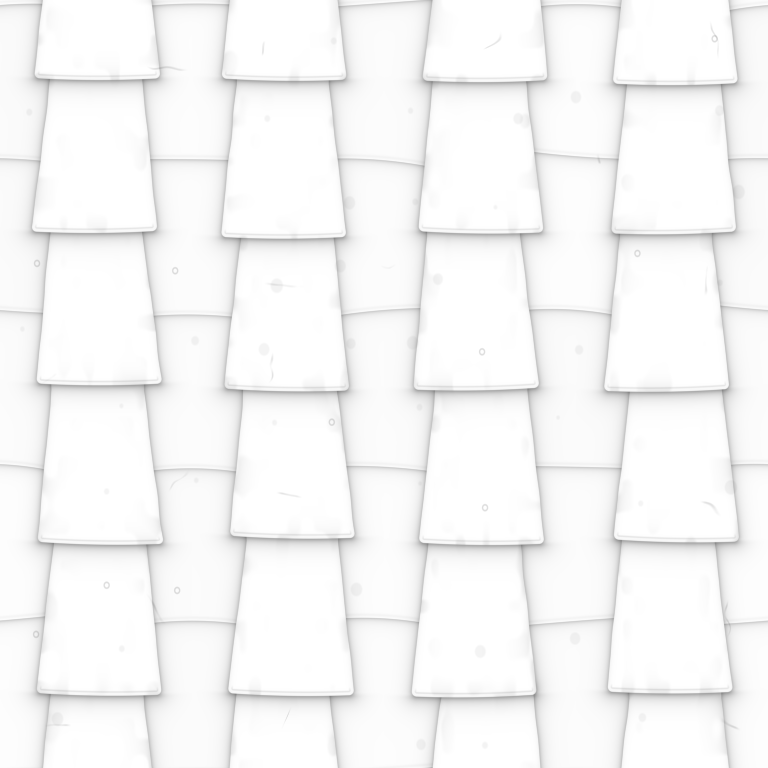
Reproduce this texture map procedurally as a WebGL 2 fragment shader.

```glsl
#version 300 es
precision highp float;

uniform vec2 u_resolution;
out vec4 fragColor;

const vec2 GRID = vec2(4.0, 5.0);
const float COVER_PHASE = 0.47;
const float PAN_PHASE = -0.03;
const float PAN_TONE = 0.988;

float hash(vec2 p) {
    vec3 q = fract(p.xyx * 0.1031);
    q += dot(q, q.yzx + 33.33);
    return fract((q.x + q.y) * q.z);
}

// Signed random value of a grid cell, wrapped so the map tiles.
float vary(vec2 id, float seed) {
    return 2.0 * hash(mod(id, GRID) + seed) - 1.0;
}

float noise(vec2 p) {
    vec2 i = floor(p), f = fract(p);
    f = f * f * (3.0 - 2.0 * f);
    return mix(mix(hash(i), hash(i + vec2(1, 0)), f.x),
               mix(hash(i + vec2(0, 1)), hash(i + vec2(1, 1)), f.x), f.y);
}

// Contact shadow: a wide soft part plus a tight dark line.
float occlusion(float d, float soft, float tight, float reach) {
    d = max(d, 0.0);
    return soft * exp(-d / reach) + tight * exp(-d * 3.6 / reach);
}

// Position relative to the middle of a cover tile's lower edge.
vec2 coverLocal(vec2 p, vec2 id) {
    vec2 anchor = (id + vec2(0.5, COVER_PHASE)) / GRID;
    vec2 q = p - anchor - vec2(0.0075, 0.005) * vec2(vary(id, 11.0), vary(id, 23.0));
    q.y -= 0.35 * q.x * q.x + 0.018 * vary(id, 37.0) * q.x;
    q.x += 0.02 * vary(id, 41.0) * q.y;
    return q;
}

float coverDistance(vec2 q, float wobble) {
    const float height = 0.215, corner = 0.007;
    float halfWidth = mix(0.082, 0.060, clamp(q.y / 0.2, 0.0, 1.0)) + wobble;
    vec2 d = vec2(abs(q.x) - halfWidth, abs(q.y - 0.5 * height) - 0.5 * height) + corner;
    return length(max(d, 0.0)) + min(max(d.x, d.y), 0.0) - corner;
}

float paintPans(vec2 p, float aa) {
    float shade = PAN_TONE;
    vec2 base = vec2(floor(p.x * GRID.x + 0.5), floor(p.y * GRID.y - PAN_PHASE));
    for (float row = -1.0; row <= 1.0; row++) {
        vec2 id = base + vec2(0.0, row);
        float x = p.x - id.x / GRID.x;
        float edge = (id.y + PAN_PHASE) / GRID.y + 0.004 * vary(id, 53.0)
                   + 0.11 * vary(id, 59.0) * x + (0.9 * vary(id, 61.0) - 0.5) * x * x;
        float d = edge - p.y;
        float lip = 0.03 * exp(-pow((d + 0.004) / 0.002, 2.0));
        float tone = PAN_TONE + 0.006 * vary(id, 67.0) - lip;
        shade *= 1.0 - occlusion(d, 0.08, 0.16, 0.008);
        shade = mix(shade, tone, smoothstep(aa, -aa, d));
    }
    return shade;
}

// Higher rows overlap lower ones, so paint upward.
float paintCovers(vec2 p, float shade, float aa) {
    vec2 base = floor(p * GRID - vec2(0.0, COVER_PHASE));
    for (float row = -1.0; row <= 1.0; row++) {
        vec2 id = base + vec2(0.0, row);
        vec2 q = coverLocal(p, id);
        float d = coverDistance(q, 0.002 * (noise(p * 28.0 + id * 7.0) - 0.5));
        float under = smoothstep(0.004, -0.003, q.y);
        float shadow = mix(occlusion(d, 0.14, 0.13, 0.008),
                           occlusion(d, 0.22, 0.22, 0.010), under);
        float lip = 0.09 * exp(-pow((d + 0.005) / 0.0013, 2.0)) * smoothstep(0.012, 0.004, q.y);
        float rim = 0.05 * exp(min(d, 0.0) / 0.003);
        float smudge = 0.07 * smoothstep(0.55, 0.8, noise(p * vec2(60.0, 38.0)))
                     * exp(min(d, 0.0) / 0.012);
        shade *= 1.0 - shadow;
        shade = mix(shade, 1.0 - lip - rim - smudge, smoothstep(aa, -aa, d));
    }
    return shade;
}

// Faint blotches and small pitted rings.
float spots(vec2 p, float cells, float aa) {
    vec2 id = floor(p * cells);
    vec2 centre = (id + 0.25 + 0.5 * vec2(hash(id + 71.0), hash(id + 83.0))) / cells;
    float kind = hash(id + 97.0);
    float radius = mix(0.002, 0.008, hash(id + 101.0));
    float r = length((p - centre) * vec2(1.0, 0.85));
    float blotch = 0.045 * smoothstep(radius + 0.0015, radius - 0.0015, r);
    float ring = 0.13 * smoothstep(0.0008 + aa, 0.0, abs(r - 0.0032));
    return blotch * step(kind, 0.3) + ring * step(0.9, kind);
}

// Short wavering scratches that fade along their length.
float scratches(vec2 p, float cells, float aa) {
    vec2 id = floor(p * cells);
    vec2 q = p - (id + 0.35 + 0.3 * vec2(hash(id + 113.0), hash(id + 127.0))) / cells;
    float angle = 3.14159 * hash(id + 131.0);
    vec2 dir = vec2(cos(angle), sin(angle));
    float reach = mix(0.008, 0.036, pow(hash(id + 139.0), 2.0));
    float along = dot(q, dir);
    float across = dot(q, vec2(-dir.y, dir.x)) + 0.012 * (noise(p * 55.0) - 0.5);
    float line = smoothstep(0.0012 + aa, 0.0, abs(across)) * smoothstep(reach, reach * 0.5, abs(along));
    return 0.13 * line * noise(p * 90.0) * step(hash(id + 149.0), 0.42);
}

void main() {
    vec2 p = gl_FragCoord.xy / u_resolution;
    float aa = 0.8 / min(u_resolution.x, u_resolution.y);
    float shade = paintCovers(p, paintPans(p, aa), aa);
    shade *= 1.0 - spots(p, 10.0, aa) - scratches(p, 7.0, aa);
    fragColor = vec4(vec3(shade), 1.0);
}
```
